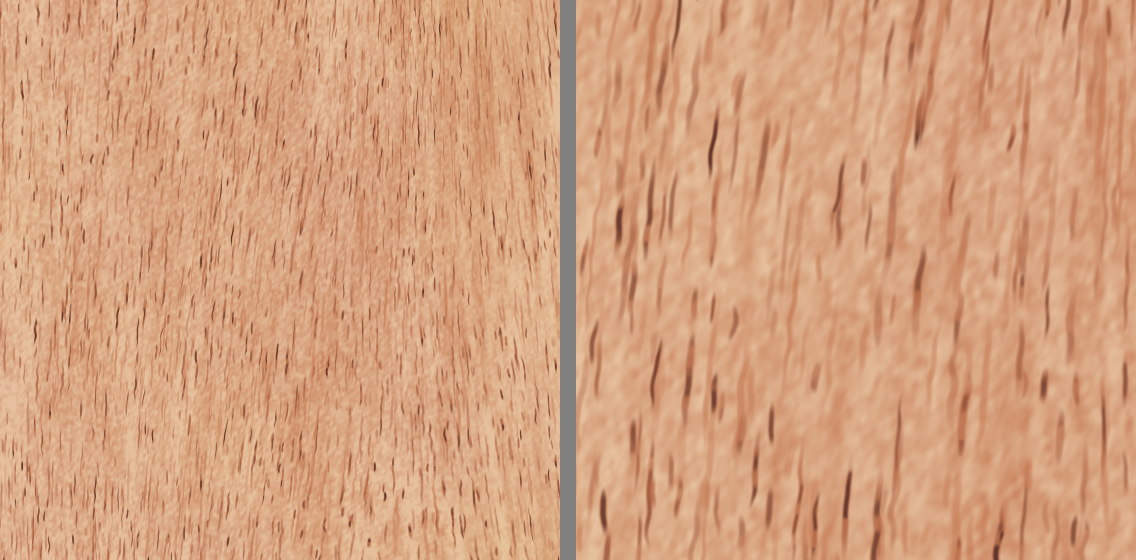
Left: the whole. Right: its middle third, enlarged.
Give the GLSL for this texture, as a Shadertoy shader.

```glsl
// Pale reddish-tan wood with leaning grain, fine flecks and short dark pores.

float hash(vec2 p) {
    return fract(sin(dot(p, vec2(127.1, 311.7))) * 43758.5453);
}

float noise(vec2 p) {
    vec2 i = floor(p), f = fract(p);
    f = f * f * (3.0 - 2.0 * f);
    return mix(mix(hash(i), hash(i + vec2(1, 0)), f.x),
               mix(hash(i + vec2(0, 1)), hash(i + vec2(1, 1)), f.x), f.y);
}

float fbm(vec2 p) {
    float sum = 0.0, weight = 0.55;
    for (int i = 0; i < 3; i++) {
        sum += weight * noise(p);
        p = p * 2.03 + 17.3;
        weight *= 0.5;
    }
    return sum;
}

// Straightens the grain: it leans right in the middle and left at the right edge
vec2 grainSpace(vec2 p) {
    float lean = 0.02 + 0.09 * smoothstep(0.0, 0.45, p.x)
                      - 0.21 * smoothstep(0.5, 0.95, p.x);
    float wave = 0.012 * noise(p * vec2(5.0, 4.0));
    return vec2(p.x - lean * (p.y - 0.5) + wave, p.y);
}

// Scattered tapered strokes; returns red stain and dark core coverage
vec2 pores(vec2 g, vec2 cells, float density, float seed) {
    vec2 cover = vec2(0.0);
    vec2 home = floor(g * cells);
    for (int j = -1; j <= 1; j++)
    for (int i = -1; i <= 1; i++) {
        vec2 id = home + vec2(i, j);
        vec2 key = id + seed;
        vec2 d = g - (id + vec2(hash(key), hash(key + 31.7))) / cells;
        float size = hash(key + 57.1), depth = hash(key + 83.9);
        float cluster = smoothstep(0.2, 0.8, noise(id / cells * vec2(16.0, 9.0) + seed));
        float present = step(hash(key + 11.3), density * (0.45 + 1.1 * cluster));

        // Slight tilt and wander
        d.x -= (hash(key + 5.9) - 0.5) * 0.08 * d.y;
        d.x += 0.0032 * (noise(vec2(g.y * 80.0, depth * 90.0)) - 0.5);
        float halfLength = mix(0.011, 0.9 / cells.y, size * size);
        float along = abs(d.y) / halfLength;
        float halfWidth = mix(0.0008, 0.002, hash(key + 71.3)) * sqrt(max(1.0 - along * along, 0.0));
        float stroke = present * (1.0 - smoothstep(0.35, 1.0, along));
        float x = abs(d.x);
        float stain = 1.0 - smoothstep(halfWidth - 0.0008, halfWidth + 0.0016, x);
        float core = 1.0 - smoothstep(halfWidth * 0.5 - 0.0004, halfWidth * 0.6 + 0.0012, x);

        // Cores break into beads along the stroke
        float beads = smoothstep(0.3, 0.65, noise(vec2(g.y * 110.0, depth * 60.0 + seed)));
        cover = max(cover, stroke * vec2(stain * (0.35 + 0.65 * depth),
                                         core * beads * depth * sqrt(depth)));
    }
    return cover;
}

void mainImage(out vec4 fragColor, in vec2 fragCoord) {
    vec2 p = fragCoord / iResolution.y;
    vec2 g = grainSpace(p);

    // Broad patches, long streaks, fibres and small slanted flecks
    float patches = fbm(g * vec2(9.0, 4.0) + 3.7);
    float streaks = fbm(g * vec2(65.0, 5.0) + 21.0);
    float fibres = noise(g * vec2(150.0, 18.0) + 9.0);
    vec2 slanted = vec2(g.x * 215.0 - g.y * 60.0, g.y * 125.0 + g.x * 30.0);
    float flecks = 0.7 * noise(slanted) + 0.3 * noise(slanted * 1.7 + 40.0);
    float rightSide = smoothstep(0.7, 0.9, p.x);

    float tone = 0.27 + 0.72 * (patches - 0.48)
               + (0.85 + 0.3 * rightSide) * (streaks - 0.48)
               + 0.35 * (fibres - 0.5)
               + (1.05 - 0.3 * rightSide) * (flecks - 0.5);
    vec3 color = mix(vec3(0.885, 0.72, 0.58), vec3(0.81, 0.56, 0.41), clamp(tone, -0.2, 1.2));
    color += vec3(0.0, -0.006, 0.018) * (noise(p * 5.0 + 60.0) - 0.5 - 0.5 * rightSide);

    // Faint long stains below sharper dark pores
    vec2 faint = pores(g, vec2(75.0, 12.0), 0.7, 140.0);
    vec2 medium = pores(g, vec2(56.0, 17.0), 0.6, 75.0);
    vec2 sharp = pores(g, vec2(54.0, 20.0), 0.68, 20.0);
    color = mix(color, vec3(0.77, 0.47, 0.32), 0.65 * faint.x);
    color = mix(color, vec3(0.72, 0.41, 0.27), 0.75 * medium.x);
    color = mix(color, vec3(0.52, 0.27, 0.19), 0.7 * medium.y);
    color = mix(color, vec3(0.69, 0.38, 0.25), 0.85 * sharp.x);
    color = mix(color, vec3(0.34, 0.19, 0.16), 0.95 * sharp.y);

    fragColor = vec4(color, 1.0);
}
```
